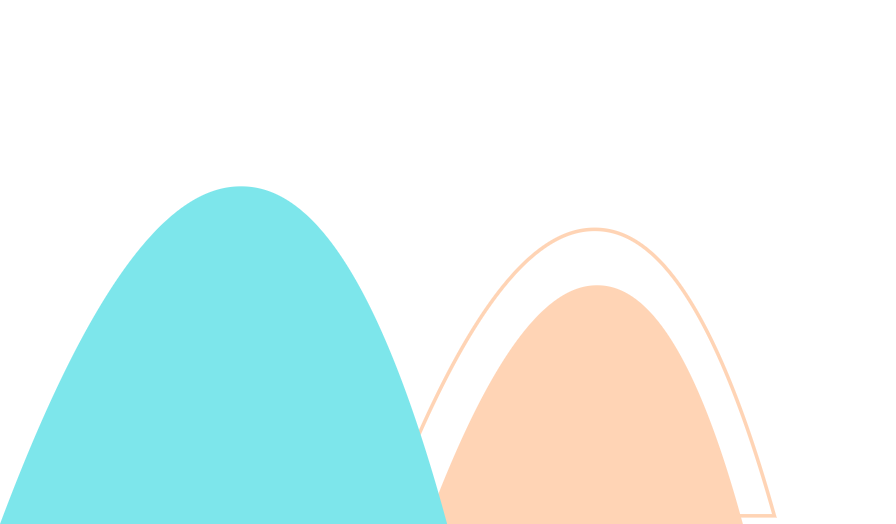
A WebGL 1 fragment shader for this background:

```glsl
precision highp float;

uniform vec2 u_resolution;

// Lengths are fractions of the canvas height.
// Each hill: left foot x, base y, width, height.
const vec4 TEAL_HILL = vec4(0.0, 0.0, 0.8533, 0.6444);
const vec4 PEACH_HILL = vec4(0.8144, 0.0, 0.6033, 0.4556);
const vec4 OUTLINE_HILL = vec4(0.7356, 0.0156, 0.7422, 0.5467);
const float LEAN = 0.0517;
const float ROUNDNESS = 2.05;
const float STROKE_HALF_WIDTH = 0.0034;

const vec3 WHITE = vec3(1.0);
const vec3 TEAL = vec3(0.49, 0.90, 0.92);
const vec3 PEACH = vec3(1.0, 0.83, 0.71);

// Approximate signed distance to a leaning parabolic hill, positive inside.
float hillDistance(vec2 p, vec4 hill) {
    vec2 q = p - hill.xy;
    float u = 2.0 * (q.x - LEAN * q.y) / hill.z - 1.0;
    float a = max(abs(u), 0.0001);
    float field = hill.w * (1.0 - pow(a, ROUNDNESS)) - q.y;

    // Dividing by the gradient keeps strokes and edges even.
    float slope = -sign(u) * 2.0 * ROUNDNESS * hill.w / hill.z * pow(a, ROUNDNESS - 1.0);
    return field / length(vec2(slope, -1.0 - LEAN * slope));
}

// Coverage of a pixel by the inside of a shape.
float coverage(float dist) {
    return clamp(0.5 + dist * u_resolution.y, 0.0, 1.0);
}

void main() {
    vec2 p = gl_FragCoord.xy / u_resolution.y;

    // Closed outline: curve plus flat base.
    float outline = min(hillDistance(p, OUTLINE_HILL), p.y - OUTLINE_HILL.y);
    float stroke = STROKE_HALF_WIDTH - abs(outline);

    // Layers from back to front.
    vec3 color = mix(WHITE, PEACH, coverage(stroke));
    color = mix(color, PEACH, coverage(hillDistance(p, PEACH_HILL)));
    color = mix(color, TEAL, coverage(hillDistance(p, TEAL_HILL)));

    gl_FragColor = vec4(color, 1.0);
}
```
